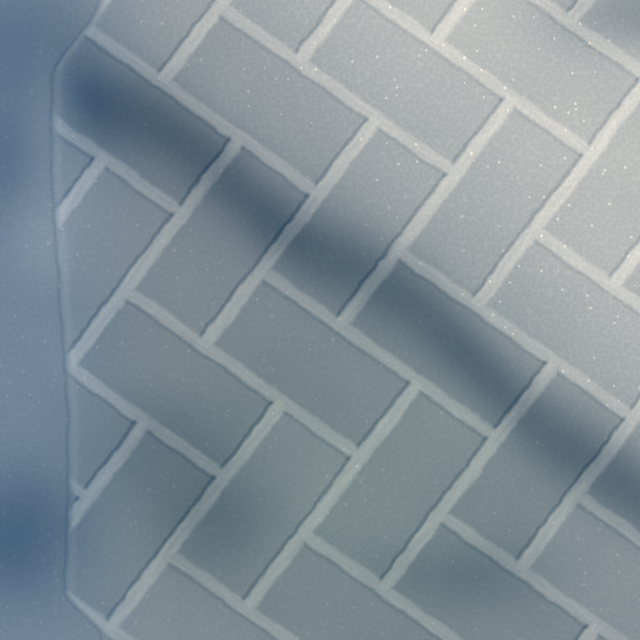
Reproduce this texture procedurally as a Shadertoy shader.

```glsl
// Slanted herringbone brick paving beside a smooth kerb, crossed by soft shadows.

float hash(vec2 p) {
    p = fract(p * vec2(0.1031, 0.1137));
    p += dot(p, p.yx + 33.33);
    return fract((p.x + p.y) * p.x * 7.31);
}

// Cellular noise: distance to the nearest point, and that point's random id.
vec2 cellular(vec2 p) {
    vec2 cell = floor(p), best = vec2(9.0, 0.0);
    for (int j = -1; j <= 1; j++)
    for (int i = -1; i <= 1; i++) {
        vec2 c = cell + vec2(i, j);
        vec2 point = c + vec2(hash(c + 11.0), hash(c + 47.0));
        float d = distance(p, point);
        if (d < best.x) best = vec2(d, hash(c + 83.0));
    }
    return best;
}

// Layered sines, each turned and bent by the last; roughly -1 to 1.
float waves(vec2 p) {
    float sum = 0.0, amp = 0.5;
    for (int i = 0; i < 4; i++) {
        sum += amp * sin(p.x + 1.3 * sin(p.y)) * cos(p.y * 0.8 + 0.7);
        p = mat2(1.3, 1.2, -1.2, 1.3) * p + 2.1;
        amp *= 0.6;
    }
    return sum;
}

float blot(vec2 p, vec2 centre, vec2 radius) {
    vec2 d = (p - centre) / radius;
    return exp(-dot(d, d));
}

// Broad light from the upper right, with blurred shadows; 0 dark, 1 bright.
float lighting(vec2 p) {
    float light = 0.34 + 0.5 * smoothstep(-0.15, 0.75, p.x + p.y - 1.0);
    float band = (p.y - 0.93 + 0.53 * p.x + 0.185 * p.x * p.x) * 0.8;
    band += 0.012 * sin(p.x * 17.0);
    light -= 0.40 * exp(-band * band / 0.0034) * smoothstep(0.06, 0.16, p.x);
    light -= 0.24 * blot(p, vec2(0.34, 0.19), vec2(0.10, 0.09));
    light -= 0.14 * blot(p, vec2(0.24, 0.30), vec2(0.12, 0.09));
    light -= 0.30 * blot(p, vec2(0.02, 0.16), vec2(0.11, 0.10));
    light -= 0.22 * blot(p, vec2(0.00, 0.74), vec2(0.06, 0.12));
    light -= 0.22 * blot(p, vec2(0.04, 0.96), vec2(0.12, 0.09));
    light -= 0.36 * blot(p, vec2(1.00, 0.98), vec2(0.15, 0.06));
    light -= 0.14 * blot(p, vec2(0.72, 0.10), vec2(0.12, 0.05));
    light += 0.10 * blot(p, vec2(0.06, 0.64), vec2(0.07, 0.10));
    return light + 0.05 * waves(p * vec2(8.0, 11.0));
}

// Herringbone cell: place inside the brick (xy) and brick size (zw).
vec4 herringbone(vec2 g, out vec2 corner) {
    corner = floor(g);
    float turn = mod(corner.x + corner.y, 4.0);
    bool along = turn < 1.5;
    if (turn > 0.5 && along) corner.x -= 1.0;
    if (turn > 2.5) corner.y -= 1.0;
    return vec4(g - corner, along ? vec2(2.0, 1.0) : vec2(1.0, 2.0));
}

void mainImage(out vec4 fragColor, in vec2 fragCoord) {
    vec2 p = fragCoord / iResolution.xy;
    float soft = 0.018 + 6.0 / iResolution.y;

    // Brick axes: one unit is a brick's short side.
    mat2 axes = mat2(0.123, -0.0875, -0.09, -0.1185);
    vec2 g = inverse(axes) * (p - vec2(0.408, 0.579));
    g += 0.012 * vec2(waves(p * 24.0), waves(p * 24.0 + 5.0));
    vec2 corner;
    vec4 brick = herringbone(g, corner);
    vec2 near = brick.xy, far = brick.zw - brick.xy;
    vec2 gap = min(near, far);

    // Raised joints with ragged sides, and a dark crease along one side.
    float ragged = 0.014 * waves(g * 13.0);
    vec2 joint = 1.0 - smoothstep(-soft, soft, gap - vec2(0.074, 0.066) - ragged);
    float ridge = max(joint.x, joint.y * 0.80);
    float streak = joint.x > joint.y ? waves(vec2(g.x * 60.0, g.y * 5.0))
                                     : waves(vec2(g.x * 5.0, g.y * 60.0));
    vec2 crease = abs(vec2(far.x, near.y) - vec2(0.080, 0.082) - ragged);
    crease = 1.0 - smoothstep(0.0, 0.028 + soft * 0.4, crease);
    crease *= smoothstep(0.02, 0.09, gap.yx);

    // Smooth kerb down the left side.
    float kerb = 0.098 - 0.013 * sin((p.y - 0.52) * 6.0) + 0.004 * waves(p.yy * 20.0);
    kerb += 0.065 * smoothstep(0.88, 1.0, p.y);
    kerb += 0.065 * (1.0 - smoothstep(0.0, 0.08, p.y));
    float paved = smoothstep(-0.006, 0.012, p.x - kerb);
    float seam = p.x - kerb;

    float light = lighting(p);
    float sunny = smoothstep(0.2, 0.8, light);
    float relief = ridge * (0.24 + 0.06 * streak);
    relief -= 0.24 * crease.x + 0.10 * crease.y;
    relief += (1.0 - ridge) * 0.07 * (hash(corner + 60.0) - 0.5);
    light += paved * relief;
    light += 0.07 * exp(-pow((seam - 0.006) / 0.007, 2.0));
    light -= 0.09 * exp(-pow((seam + 0.005) / 0.003, 2.0));

    // Fine grain and scattered pale specks.
    light += (0.05 + 0.06 * sunny) * (cellular(p * 150.0).x - 0.45);
    vec2 speck = cellular(p * 48.0);
    float size = 0.05 + 0.09 * fract(speck.y * 37.0);
    light += 0.22 * (0.35 + sunny) * step(0.83, speck.y)
           * (1.0 - smoothstep(size * 0.4, size + 0.05, speck.x));

    // Cool shade to warm pale grey, bluer toward the kerb.
    vec3 color = mix(vec3(0.31, 0.38, 0.44), vec3(0.81, 0.81, 0.79), light);
    color += vec3(-0.035, 0.0, 0.045) * (1.0 - smoothstep(0.03, 0.30, p.x));
    color += vec3(-0.01, 0.008, -0.012) * blot(p, vec2(0.55, 0.22), vec2(0.35, 0.3));
    fragColor = vec4(clamp(color, 0.0, 1.0), 1.0);
}
```
